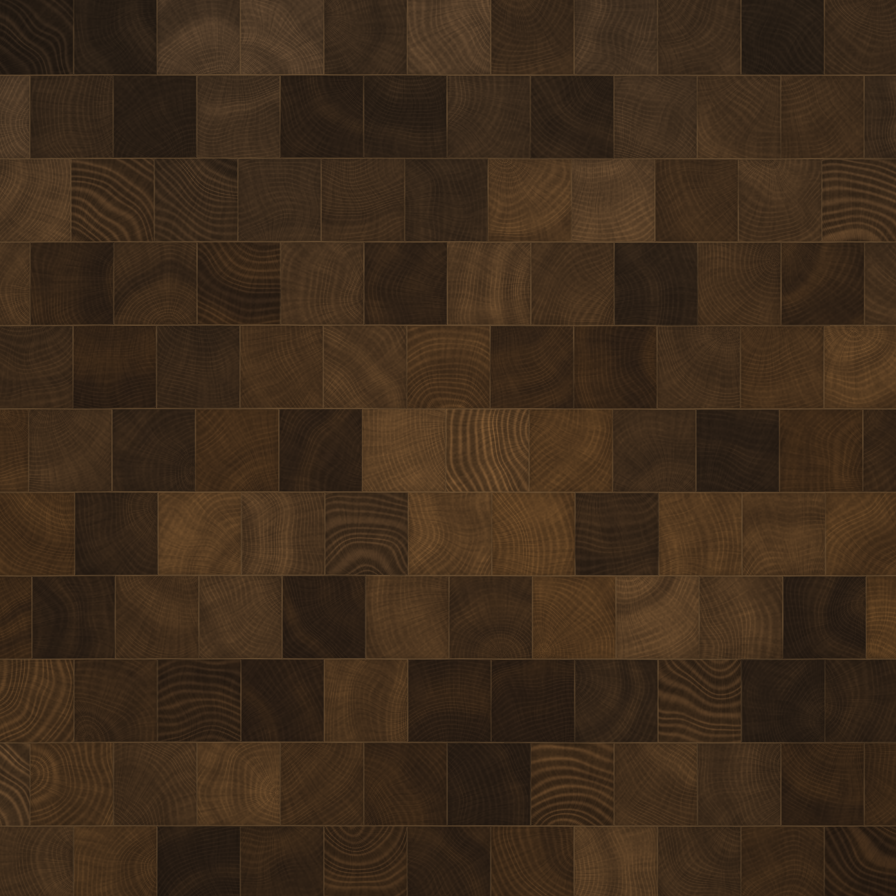
Give the GLSL for this texture, as a WebGL 1 fragment shader.

```glsl
precision highp float;
// End-grain wood floor: square dark oak blocks in a running bond.
// Each block gets its own tone, ring centre, ring spacing and rays from
// hashes of its cell; thin pale worn joints separate the blocks.

uniform vec2 u_resolution;

#define BLOCKS 10.74          // blocks across and down
#define ROW_START 0.16        // part of the lowest row below the canvas
#define EVEN_SHIFT 0.13       // sideways shift of even rows
#define ODD_SHIFT 0.64        // sideways shift of odd rows
#define JOINT_HALF 0.009      // half joint width, in blocks
#define RING_DEPTH 0.13       // contrast of the fine growth rings
#define BAND_DEPTH 0.30       // contrast of the broad growth bands
#define DARK_WOOD vec3(0.155, 0.108, 0.072)
#define MID_WOOD vec3(0.245, 0.165, 0.092)
#define GOLD_WOOD vec3(0.375, 0.257, 0.137)
#define GREY_WOOD vec3(0.270, 0.205, 0.145)
#define JOINT_COLOR vec3(0.410, 0.310, 0.200)

float hash(vec2 p) {
  vec3 q = fract(vec3(p.xyx) * 0.1031);
  q += dot(q, q.yzx + 33.33);
  return fract((q.x + q.y) * q.z);
}

float noise(vec2 p) {
  vec2 i = floor(p), f = fract(p);
  f = f * f * (3.0 - 2.0 * f);
  return mix(mix(hash(i), hash(i + vec2(1.0, 0.0)), f.x),
             mix(hash(i + vec2(0.0, 1.0)), hash(i + 1.0), f.x), f.y);
}

float fbm(vec2 p) {
  float sum = 0.0, amp = 0.5;
  for (int i = 0; i < 4; i++) {
    sum += amp * noise(p);
    p = p * 2.03 + 17.1;
    amp *= 0.5;
  }
  return sum / 0.9375;
}

// Wood of one block; p runs from -0.5 to 0.5.
vec3 endGrain(vec2 p, vec2 id) {
  vec2 seed = id * 7.3 + 50.0;
  float tone = hash(id + 11.0);
  float angle = 6.2832 * hash(id + 23.0);
  float reach = mix(0.5, 1.5, hash(id + 37.0));
  float bold = smoothstep(0.82, 0.97, hash(id + 41.0));

  // Polar position around the heart of the trunk, slightly warped
  vec2 axis = vec2(cos(angle), sin(angle));
  vec2 warp = vec2(noise(p * 2.5 + seed), noise(p * 2.5 + seed + 31.0)) - 0.5;
  vec2 d = p + 0.17 * warp;
  d = vec2(dot(d, axis) + reach, dot(d, vec2(-axis.y, axis.x)));
  float radius = length(d);
  float theta = atan(d.y, d.x);

  // Broad bands, fine rings, radial rays and pores
  float band = noise(vec2(radius * 6.0 + seed.x, seed.y)) - 0.5;
  float spacing = mix(mix(13.0, 22.0, hash(id + 53.0)), 10.0, bold);
  float phase = radius * spacing + 1.2 * noise(vec2(radius * 7.0, seed.x));
  float ring = pow(0.5 + 0.5 * sin(6.2832 * phase), 2.0) - 0.375;
  float patches = smoothstep(0.25, 0.7, fbm(p * 3.0 + seed + 9.0));
  float ray = noise(vec2(theta * 55.0 * reach + seed.x, radius * 3.0)) - 0.5;
  float pore = noise(p * 46.0 + seed) - 0.5;
  float stain = fbm(p * 4.0 + seed + 70.0) - 0.5;

  // Block tone, from dark umber through brown to gold
  float t = mix(0.08, 0.85, tone) + BAND_DEPTH * band + 0.22 * stain;
  vec3 wood = mix(DARK_WOOD, MID_WOOD, smoothstep(0.0, 0.5, t));
  wood = mix(wood, GOLD_WOOD, smoothstep(0.4, 1.05, t));
  float shade = RING_DEPTH * (0.35 + patches + 2.6 * bold) * ring;
  return wood * (1.0 + shade + 0.15 * ray + 0.12 * pore);
}

void main() {
  vec2 uv = gl_FragCoord.xy / u_resolution;
  float pixel = BLOCKS / min(u_resolution.x, u_resolution.y);

  // Running bond: rows alternate between two shifts
  vec2 grid = uv * BLOCKS + vec2(0.0, ROW_START);
  grid.y += 0.012 * (noise(vec2(uv.x * 6.0, 3.0)) - 0.5);
  float row = floor(grid.y);
  grid.x += mix(EVEN_SHIFT, ODD_SHIFT, mod(row, 2.0));
  grid.x += 0.05 * (hash(vec2(row, 5.0)) - 0.5);
  vec2 id = floor(grid);
  vec2 p = fract(grid) - 0.5;

  vec3 color = endGrain(p, id);

  // Some blocks and the upper part of the floor look greyer
  float light = dot(color, vec3(0.3, 0.6, 0.1));
  vec3 grey = GREY_WOOD * light / dot(GREY_WOOD, vec3(0.3, 0.6, 0.1));
  float haze = 0.45 * hash(id + 67.0) + 0.5 * smoothstep(0.5, 1.0, uv.y);
  color = mix(color, grey, clamp(haze, 0.0, 0.85));

  // Darkened block edges, then pale joints with uneven wear
  vec2 gap = 0.5 - abs(p);
  color *= 1.0 - 0.16 * exp(-30.0 * min(gap.x, gap.y));
  vec2 seam = 1.0 - smoothstep(vec2(JOINT_HALF - 0.5 * pixel),
                               vec2(JOINT_HALF + 0.7 * pixel), gap);
  float wear = fbm(grid * 2.3 + 90.0);
  float across = seam.y * mix(0.25, 0.85, wear);
  float upright = seam.x * mix(0.05, 0.75, wear);
  color = mix(color, JOINT_COLOR, max(across, upright));

  // Soft falloff of light towards the sides and the bottom
  vec2 c = uv - vec2(0.5, 0.6);
  color *= 1.08 - 0.32 * dot(c, c);
  gl_FragColor = vec4(color, 1.0);
}
```
